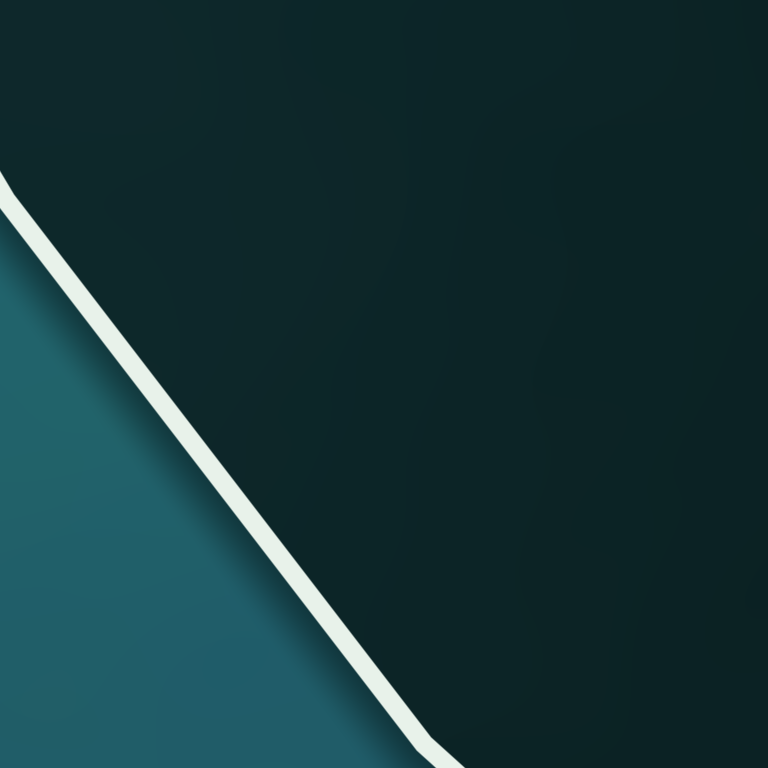
This background is drawn by a Shadertoy shader. Its source:

```glsl
// Dark teal field with a bent pale stripe bordering a shaded teal corner panel.

// Stripe bends, in canvas units
const vec2 STRIPE_START = vec2(-0.052, 0.840);
const vec2 UPPER_BEND = vec2(0.0078, 0.7396);
const vec2 LOWER_BEND = vec2(0.552, 0.0313);
const vec2 STRIPE_END = vec2(0.652, -0.059);
const float STRIPE_HALF_WIDTH = 0.0127;

// Shadow cast by the stripe onto the panel
const float SHADOW_REACH = 0.070;
const float SHADOW_STRENGTH = 0.72;

// Colours
const vec3 FIELD_LEFT = vec3(0.053, 0.158, 0.168);
const vec3 FIELD_RIGHT = vec3(0.043, 0.133, 0.140);
const vec3 PANEL_TOP = vec3(0.130, 0.390, 0.420);
const vec3 PANEL_BOTTOM = vec3(0.125, 0.362, 0.408);
const vec3 SHADOW_COLOR = vec3(0.040, 0.150, 0.165);
const vec3 STRIPE_COLOR = vec3(0.910, 0.950, 0.918);
const float MOTTLE_AMOUNT = 0.004;

// Signed distance to the line through a and b, positive on its upper right
float lineDistance(vec2 p, vec2 a, vec2 b) {
    vec2 direction = normalize(b - a);
    return dot(p - a, vec2(-direction.y, direction.x));
}

// Distance to the bent border, negative inside the corner panel
float borderDistance(vec2 p) {
    float upper = lineDistance(p, STRIPE_START, UPPER_BEND);
    float middle = lineDistance(p, UPPER_BEND, LOWER_BEND);
    float lower = lineDistance(p, LOWER_BEND, STRIPE_END);
    return min(middle, min(upper, lower));
}

// Soft cloudy variation from layered sines
float mottle(vec2 p) {
    float broad = sin(p.x * 9.0 + 2.0 * sin(p.y * 7.0));
    float fine = sin(p.y * 17.0 - p.x * 11.0 + broad);
    return 0.6 * broad + 0.4 * fine;
}

void mainImage(out vec4 fragColor, in vec2 fragCoord) {
    vec2 uv = fragCoord / iResolution.xy;
    float pixel = 1.0 / min(iResolution.x, iResolution.y);
    float border = borderDistance(uv);
    float cloud = MOTTLE_AMOUNT * mottle(uv);

    // Dark field, dimming toward the lower right
    float fieldBlend = smoothstep(0.0, 1.0, 0.8 * uv.x + 0.2 * (1.0 - uv.y));
    vec3 field = mix(FIELD_LEFT, FIELD_RIGHT, fieldBlend) + 0.5 * cloud;

    // Teal panel, shaded beneath the stripe
    vec3 panel = mix(PANEL_BOTTOM, PANEL_TOP, smoothstep(0.0, 0.65, uv.y));
    panel += cloud * vec3(0.6, 1.0, -0.8);
    float depth = max(-border - STRIPE_HALF_WIDTH, 0.0);
    float shadow = 1.0 - smoothstep(-0.01, SHADOW_REACH, depth);
    panel = mix(panel, SHADOW_COLOR, SHADOW_STRENGTH * shadow);

    // Layers with smooth edges
    vec3 color = mix(panel, field, smoothstep(-pixel, pixel, border));
    float edge = abs(border) - STRIPE_HALF_WIDTH;
    color = mix(color, STRIPE_COLOR, 1.0 - smoothstep(-pixel, pixel, edge));
    fragColor = vec4(color, 1.0);
}
```
